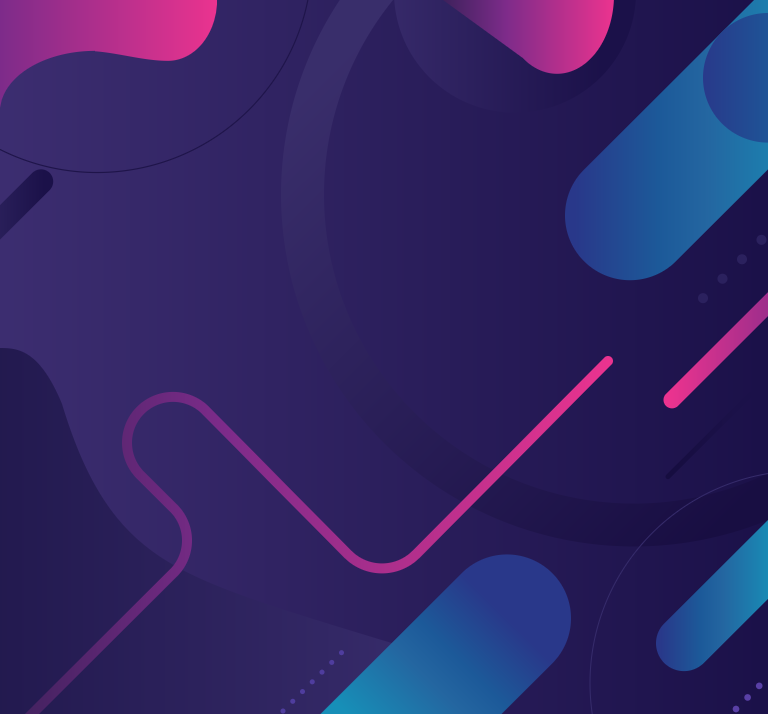
Give the GLSL for this background, as a Shadertoy shader.

```glsl
const vec2 CANVAS = vec2(7.68, 7.16);
const vec2 DIAGONAL = vec2(0.7071);
float pixel; // size of one pixel in canvas units

// Distance functions
float segment(vec2 p, vec2 a, vec2 b) {
    vec2 q = p - a, s = b - a;
    return length(q - s * clamp(dot(q, s) / dot(s, s), 0.0, 1.0));
}

float capsule(vec2 p, vec2 end, vec2 span, float radius) {
    return segment(p, end, end + span) - radius;
}

float disc(vec2 p, vec2 center, float radius) {
    return length(p - center) - radius;
}

float ring(vec2 p, vec2 center, float radius, float halfWidth) {
    return abs(disc(p, center, radius)) - halfWidth;
}

// Open arc around a middle direction; its ends join straight segments
float arc(vec2 p, vec2 center, float radius, vec2 middle, float cosHalf) {
    vec2 q = p - center;
    return dot(q, middle) >= cosHalf * length(q) ? abs(length(q) - radius) : 1e3;
}

float dotRow(vec2 p, vec2 start, float spacing, float count, float radius) {
    vec2 q = p - start;
    float k = clamp(round((q.x + q.y) * 0.5 / spacing), 0.0, count - 1.0);
    return length(q - k * spacing) - radius;
}

float zigzag(vec2 p) {
    float d = segment(p, vec2(0.2, -0.12), vec2(1.735, 1.415));
    d = min(d, arc(p, vec2(1.41, 1.74), 0.46, vec2(1, 0), 0.707));
    d = min(d, segment(p, vec2(1.735, 2.065), vec2(1.405, 2.395)));
    d = min(d, arc(p, vec2(1.73, 2.72), 0.46, vec2(-0.7071, 0.7071), 0.0));
    d = min(d, segment(p, vec2(2.055, 3.045), vec2(3.48, 1.60)));
    d = min(d, arc(p, vec2(3.82, 1.94), 0.48, vec2(0, -1), 0.707));
    d = min(d, segment(p, vec2(4.16, 1.60), vec2(6.08, 3.54)));
    return d - 0.05;
}

// Depth below the top edge of the upper left blob
float blobDepth(float x) {
    if (x > 1.68) return 0.61 * sqrt(max(1.0 - pow((x - 1.68) / 0.49, 2.0), 0.0));
    if (x > 0.95) return 0.51 + 0.10 * smoothstep(0.85, 1.68, x);
    return 1.12 - 0.61 * sqrt(max(1.0 - pow((0.95 - x) / 0.95, 2.0), 0.0));
}

// Height of the dark wave in the lower left
float waveHeight(float x) {
    float u = x - 0.62;
    if (u < 0.0) return 3.67 - 0.56 * pow(max(x, 0.0) / 0.62, 2.66);
    return 3.11 - 0.30 * u - 1.41 * (1.0 - exp(-u / 0.466));
}

// Colour ramps
vec3 pinkRamp(float t) {
    vec3 c = mix(vec3(0.24, 0.13, 0.36), vec3(0.49, 0.17, 0.54), clamp(t / 0.37, 0.0, 1.0));
    return mix(c, vec3(0.92, 0.20, 0.56), clamp((t - 0.37) / 0.63, 0.0, 1.0));
}

vec3 blueRamp(float t) {
    vec3 c = mix(vec3(0.16, 0.22, 0.54), vec3(0.11, 0.35, 0.60), clamp(t / 0.35, 0.0, 1.0));
    c = mix(c, vec3(0.14, 0.40, 0.63), clamp((t - 0.35) / 0.2, 0.0, 1.0));
    return mix(c, vec3(0.09, 0.56, 0.72), clamp((t - 0.55) / 0.45, 0.0, 1.0));
}

void paint(inout vec3 base, vec3 color, float d) {
    base = mix(base, color, clamp(0.5 - d / pixel, 0.0, 1.0));
}

// Rescales an uneven field to a distance near its edge
float evened(float d) {
    return d * pixel / max(length(vec2(dFdx(d), dFdy(d))), 1e-5);
}

void mainImage(out vec4 fragColor, in vec2 fragCoord) {
    vec2 p = fragCoord / iResolution.xy * CANVAS;
    pixel = CANVAS.y / iResolution.y;
    vec3 night = vec3(0.105, 0.065, 0.285);
    vec3 col = mix(vec3(0.235, 0.178, 0.44), night, p.x / CANVAS.x);

    // Dim backdrop: wave, wide ring, upper disc
    vec3 waveColor = mix(vec3(0.135, 0.10, 0.31), vec3(0.21, 0.165, 0.41), min(p.x / 3.9, 1.0));
    paint(col, waveColor, max(evened(p.y - waveHeight(p.x)), p.x - 5.0));
    float fade = clamp(dot(p - vec2(2.8, 6.0), vec2(1, -1) * DIAGONAL) / 6.0, 0.0, 1.0);
    paint(col, mix(vec3(0.225, 0.18, 0.42), vec3(0.095, 0.055, 0.26), fade), ring(p, vec2(6.34, 5.21), 3.315, 0.215));
    paint(col, mix(vec3(0.21, 0.16, 0.41), night, clamp((p.x - 3.95) / 2.1, 0.0, 1.0)), disc(p, vec2(5.15, 7.24), 1.21));

    // Hairline circles and dark strokes
    paint(col, vec3(0.12, 0.08, 0.29), ring(p, vec2(0.97, 7.58), 2.15, 0.006));
    paint(col, vec3(0.21, 0.17, 0.42), ring(p, vec2(8.03, 0.31), 2.13, 0.005));
    paint(col, mix(vec3(0.16, 0.12, 0.35), night, clamp(p.x / 0.45, 0.0, 1.0)), capsule(p, vec2(0.41, 5.34), vec2(-0.8), 0.122));
    paint(col, mix(vec3(0.085, 0.05, 0.25), col, smoothstep(6.6, 7.6, p.x)), capsule(p, vec2(6.68, 2.38), vec2(0.82), 0.025));

    // Pink shapes
    paint(col, pinkRamp(mix(0.37, 1.0, p.x / 2.17)), max(evened(CANVAS.y - p.y - blobDepth(p.x)), p.x - 2.17));
    float drop = evened(length((p - vec2(5.57, 7.21)) / vec2(0.57, 0.79)) - 1.0);
    float wedge = max(dot(p - vec2(4.43, 7.16), vec2(-0.589, -0.808)), p.x - 5.32);
    paint(col, pinkRamp((p.x - 4.43) / 1.7), min(drop, wedge));
    paint(col, pinkRamp(p.x / 6.1), zigzag(p));
    paint(col, pinkRamp(1.0 - 0.45 * (p.x - 6.7)), capsule(p, vec2(6.72, 3.15), vec2(1.5), 0.085));

    // Blue capsules
    paint(col, blueRamp((p.x - 5.75) / 2.4), capsule(p, vec2(6.30, 5.00), vec2(3.0), 0.65));
    paint(col, blueRamp((p.x - 7.0) / 2.4), disc(p, vec2(7.68, 6.38), 0.65));
    paint(col, blueRamp(dot(vec2(5.07, 0.96) - p, DIAGONAL) / 1.8), capsule(p, vec2(5.07, 0.96), vec2(-3.0), 0.64));
    paint(col, blueRamp((p.x - 6.6) / 1.15), capsule(p, vec2(6.84, 0.71), vec2(2.0), 0.28));

    // Rows of dots
    paint(col, vec3(0.17, 0.13, 0.37), dotRow(p, vec2(7.03, 4.17), 0.195, 4.0, 0.05));
    paint(col, vec3(0.31, 0.24, 0.62), dotRow(p, vec2(2.83, 0.03), 0.0975, 7.0, 0.025));
    paint(col, vec3(0.35, 0.25, 0.65), dotRow(p, vec2(7.36, 0.05), 0.116, 3.0, 0.033));

    fragColor = vec4(col, 1.0);
}
```
